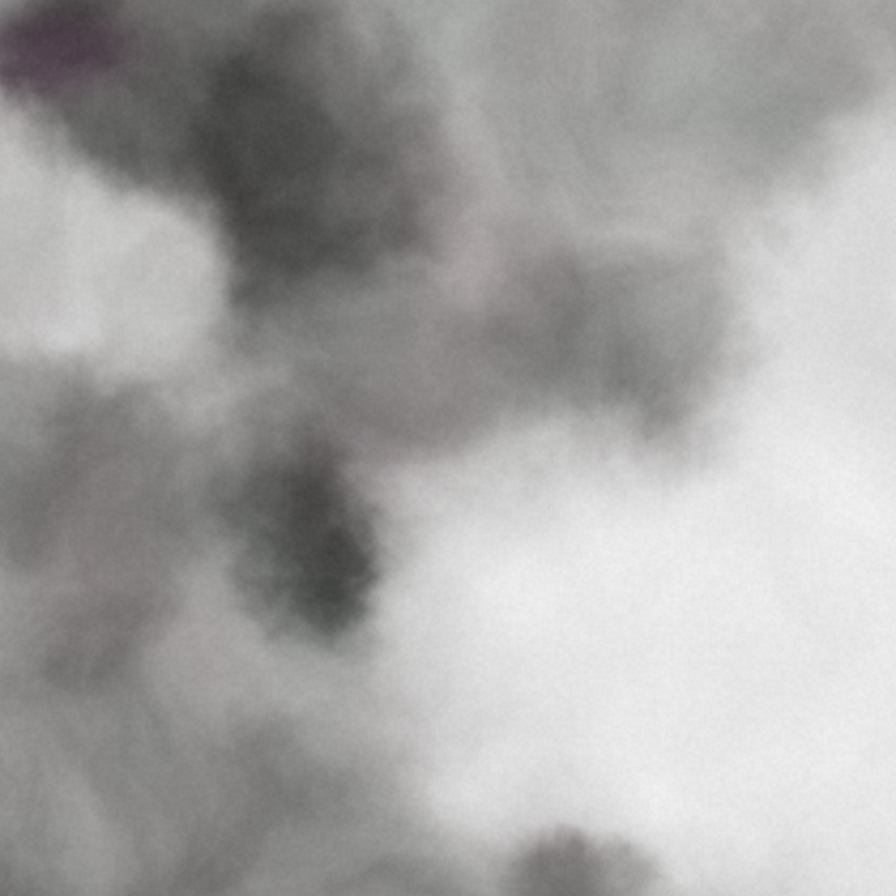
Reproduce this texture procedurally as a WebGL 2 fragment shader.

```glsl
#version 300 es
precision highp float;

uniform vec2 u_resolution;
out vec4 fragColor;

vec2 hashGradient(vec2 cell) {
    vec3 h = fract(vec3(cell.xyx) * vec3(0.1031, 0.1030, 0.0973));
    h += dot(h, h.yzx + 33.33);
    float angle = 6.2832 * fract((h.x + h.y) * h.z);
    return vec2(cos(angle), sin(angle));
}

float gradientNoise(vec2 p) {
    vec2 i = floor(p);
    vec2 f = p - i;
    vec2 w = f * f * f * (f * (f * 6.0 - 15.0) + 10.0);
    float a = dot(hashGradient(i), f);
    float b = dot(hashGradient(i + vec2(1, 0)), f - vec2(1, 0));
    float c = dot(hashGradient(i + vec2(0, 1)), f - vec2(0, 1));
    float d = dot(hashGradient(i + vec2(1, 1)), f - vec2(1, 1));
    return mix(mix(a, b, w.x), mix(c, d, w.x), w.y);
}

float fbm(vec2 p, int octaves, float gain) {
    float sum = 0.0;
    float amplitude = 1.0;
    mat2 turn = mat2(0.8, 0.6, -0.6, 0.8);
    for (int i = 0; i < octaves; i++) {
        sum += amplitude * gradientNoise(p);
        p = turn * p * 2.03 + 17.3;
        amplitude *= gain;
    }
    return sum;
}

vec2 billow(vec2 p, float scale, float strength) {
    vec2 offset = vec2(fbm(p * scale + 3.7, 6, 0.5), fbm(p * scale + 41.2, 6, 0.5));
    return p + strength * offset;
}

// Soft-edged rotated ellipse, 1 inside and 0 outside
float puff(vec2 p, vec2 centre, vec2 radii, float angle, float softness) {
    float c = cos(angle);
    float s = sin(angle);
    vec2 q = mat2(c, -s, s, c) * (p - centre) / radii;
    return 1.0 - smoothstep(1.0 - softness, 1.0 + softness, length(q));
}

float cloudTone(vec2 p) {
    // Mid grey haze
    float tone = mix(0.58, 0.65, smoothstep(0.2, 1.0, p.x));
    tone = mix(tone, 0.68, puff(p, vec2(0.49, 0.82), vec2(0.08, 0.18), 0.2, 0.8));
    tone = mix(tone, 0.51, puff(p, vec2(0.48, 0.58), vec2(0.36, 0.12), -0.1, 0.75));

    // Upper storm mass and the pale wedge below it
    tone = mix(tone, 0.40, puff(p, vec2(0.24, 0.87), vec2(0.26, 0.17), -0.6, 0.4));
    tone = mix(tone, 0.31, puff(p, vec2(0.29, 0.79), vec2(0.15, 0.07), -0.7, 0.8));
    tone = mix(tone, 0.30, puff(p, vec2(0.06, 0.92), vec2(0.10, 0.05), -0.2, 0.8));
    tone = mix(tone, 0.75, puff(p, vec2(0.08, 0.69), vec2(0.25, 0.11), -0.73, 0.45));

    // Lower left shading
    tone = mix(tone, 0.47, puff(p, vec2(0.20, 0.46), vec2(0.20, 0.10), -0.2, 0.7));
    tone = mix(tone, 0.46, puff(p, vec2(0.12, 0.28), vec2(0.08, 0.09), 0.2, 0.8));
    tone = mix(tone, 0.49, puff(p, vec2(0.33, 0.08), vec2(0.25, 0.12), 0.1, 0.7));
    tone = mix(tone, 0.38, puff(p, vec2(0.02, -0.02), vec2(0.16, 0.06), 0.0, 0.8));

    // Sunlit bank
    tone = mix(tone, 0.77, puff(p, vec2(0.84, 0.22), vec2(0.52, 0.28), -0.2, 0.28));
    tone = mix(tone, 0.86, puff(p, vec2(1.06, 0.58), vec2(0.22, 0.30), -0.1, 0.3));
    tone = mix(tone, 0.91, puff(p, vec2(0.91, 0.25), vec2(0.42, 0.27), -0.25, 0.3));

    // Dark hollow at the tip of the bank
    tone = mix(tone, 0.28, puff(p, vec2(0.32, 0.40), vec2(0.05, 0.11), 0.2, 0.75));
    return mix(tone, 0.50, puff(p, vec2(0.63, -0.01), vec2(0.08, 0.05), -0.3, 0.8));
}

vec3 tintGrey(float tone, vec2 p) {
    float hue = gradientNoise(p * 5.0 + 9.0);
    vec3 warm = vec3(0.010, 0.001, -0.010);
    vec3 violet = vec3(0.014, -0.012, 0.016);
    float midtone = 1.0 - smoothstep(0.65, 0.88, tone);
    vec3 tint = warm * (0.5 + hue) * midtone;
    tint += violet * hue * midtone;
    tint += 1.5 * violet * puff(p, vec2(0.06, 0.94), vec2(0.08, 0.04), 0.0, 0.8);
    return vec3(tone) + tint;
}

void main() {
    vec2 uv = gl_FragCoord.xy / u_resolution;
    float tone = cloudTone(billow(uv, 4.5, 0.085));

    // Drifting wisps, calmer in the brightest areas
    float calm = mix(1.0, 0.3, smoothstep(0.7, 0.9, tone));
    tone += 0.11 * calm * fbm(billow(uv, 3.0, 0.1) * 6.0, 5, 0.52);

    // Fine grain
    tone += 0.022 * gradientNoise(uv * 210.0) + 0.016 * gradientNoise(uv * 95.0 + 5.0);
    fragColor = vec4(clamp(tintGrey(tone, uv), 0.0, 1.0), 1.0);
}
```
